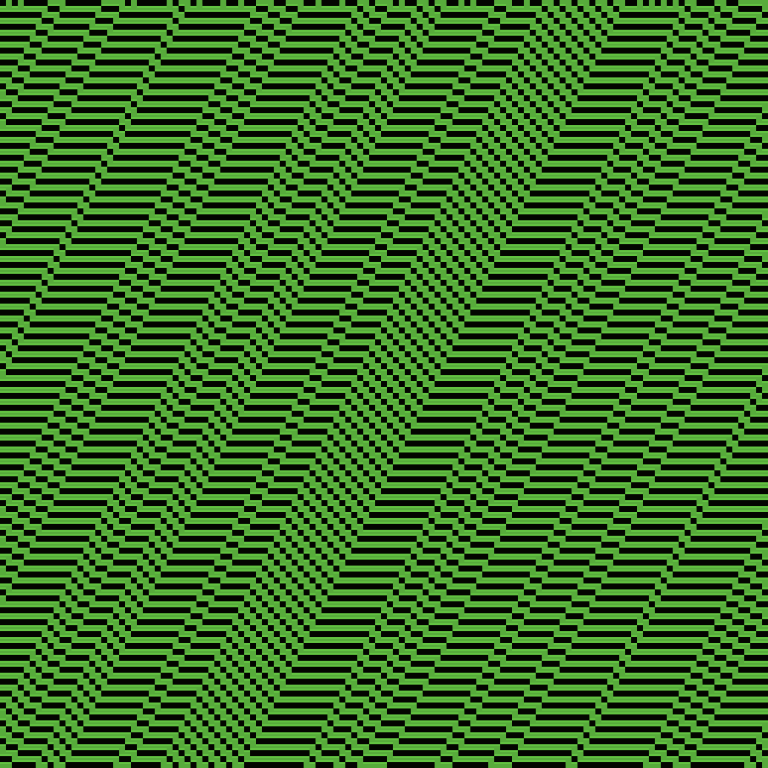
Write a Shadertoy shader that draws this pattern.

```glsl
#define CELLS 129          // cells across and rows down
#define SETTLE 2           // rows until the pattern only drifts
#define SPAN 8             // width of the window of cells, in bits
#define HALF 4             // window bit that holds the queried column
#define SEED 17.0
#define BUSY ivec2(92, 105)   // starting columns of the tight staircase band
#define CALM ivec2(106, 115)  // starting columns that grow into long bars
#define RIM 0.34           // width of the bright rim, in cells
#define INK vec3(0.01, 0.02, 0.0)
#define GREEN vec3(0.34, 0.67, 0.23)
#define RIM_GREEN vec3(0.385, 0.76, 0.255)

float hash(float n) {
    n = fract(n * 0.1031);
    n *= n + 33.33;
    n *= n + n;
    return fract(n);
}

bool within(int column, ivec2 range) {
    return column >= range.x && column <= range.y;
}

// Starting row: random, but regular in the busy and calm stretches
bool startLit(int column) {
    if (within(column, BUSY)) return column % 3 > 0;
    if (within(column, CALM)) return column % 2 > 0;
    return hash(float(column) + SEED) > 0.5;
}

// One generation: a cell goes dark only if it and its right neighbour were lit
uint evolve(uint cells) {
    return ~(cells & (cells >> 1));
}

// States of the columns (column - 1, column) in a row counted from the top
vec2 cellPair(int row, int column) {
    // Settled rows repeat every two generations, one cell further left
    int steps = row < SETTLE ? row : SETTLE + (row & 1);
    int first = column + (row - steps) / 2 - HALF + CELLS;

    uint cells = 0u;
    for (int k = 0; k < SPAN; k++)
        cells |= uint(startLit((first + k) % CELLS)) << k;
    for (int i = 0; i < steps; i++) cells = evolve(cells);

    return vec2((cells >> (HALF - 1)) & 1u, (cells >> HALF) & 1u);
}

void mainImage(out vec4 fragColor, in vec2 fragCoord) {
    vec2 uv = fragCoord / iResolution.xy;
    vec2 p = vec2(uv.x, 1.0 - uv.y) * float(CELLS);
    vec2 pixel = float(CELLS) / iResolution.xy;

    // Nearest cell corner and the pixel's coverage on either side of it
    vec2 corner = floor(p + 0.5);
    vec2 offset = p - corner;
    vec2 cover = clamp(offset / pixel + 0.5, 0.0, 1.0);

    int row = int(corner.y);
    int column = int(corner.x);
    vec2 upper = cellPair(max(row - 1, 0), column);
    vec2 lower = cellPair(min(row, CELLS - 1), column);
    float above = mix(upper.x, upper.y, cover.x);
    float below = mix(lower.x, lower.y, cover.x);
    float lit = mix(above, below, cover.y);

    // Brighter rim where a lit line borders a dark one
    float soft = 0.5 * pixel.y;
    float rim = 1.0 - smoothstep(RIM - soft, RIM + soft, abs(offset.y));
    rim *= abs(above - below);

    vec3 color = mix(INK, mix(GREEN, RIM_GREEN, rim), lit);
    fragColor = vec4(color, 1.0);
}
```
